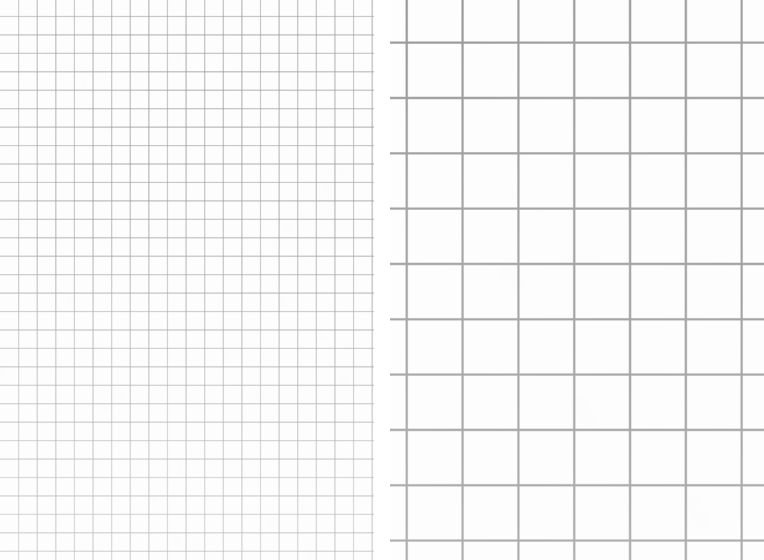
Left, the full canvas; right, a detail of the centre.
Write a Shadertoy shader that draws this pattern.

```glsl
const vec3 PAPER = vec3(0.992);
const vec3 INK = vec3(0.60);
const vec2 PITCH = vec2(0.04975, 0.03293);   // cell size, share of each side
const vec2 FIRST_LINE = vec2(0.04978, 0.0156);
const float LINE_WIDTH = 0.0020;             // share of the canvas width

// Signed offset from the nearest ruled line, in canvas shares
float lineOffset(float x, float first, float pitch) {
    float index = max(round((x - first) / pitch), 0.0);
    return x - first - index * pitch;
}

// Share of a soft pixel footprint covered by a line
float lineCoverage(float offset, float width, float footprint) {
    float overlap = 0.5 * (width + footprint) - abs(offset);
    return clamp(overlap, 0.0, min(width, footprint)) / footprint;
}

// Slow layered waves, roughly -1 to 1
float softWaves(vec2 p) {
    return 0.5 * sin(p.x * 7.0 + 2.0 * sin(p.y * 5.0))
         + 0.3 * sin(p.y * 17.0 - p.x * 11.0)
         + 0.2 * sin(p.x * 37.0 + p.y * 29.0);
}

// Print strength: paler toward the bottom and slightly at the left
float inkStrength(vec2 uv) {
    float vertical = mix(0.66, 0.98, smoothstep(0.0, 0.75, uv.y));
    float side = mix(0.92, 1.0, smoothstep(0.0, 0.4, uv.x));
    return vertical * side * (1.0 + 0.05 * softWaves(uv));
}

void mainImage(out vec4 fragColor, in vec2 fragCoord) {
    vec2 uv = fragCoord / iResolution.xy;
    float aspect = iResolution.y / iResolution.x;
    float footprint = 1.4 / iResolution.x;

    // Both families of lines, measured in canvas widths
    float across = lineOffset(uv.x, FIRST_LINE.x, PITCH.x);
    float down = lineOffset(uv.y, FIRST_LINE.y, PITCH.y) * aspect;
    float vertical = lineCoverage(across, LINE_WIDTH, footprint);
    float horizontal = lineCoverage(down, LINE_WIDTH, footprint);
    float grid = 1.0 - (1.0 - vertical) * (1.0 - horizontal);

    // Paper with a barely uneven tone, then the ruling
    vec3 color = PAPER + 0.002 * softWaves(uv * 3.0);
    color = mix(color, INK, grid * inkStrength(uv));
    fragColor = vec4(color, 1.0);
}
```
